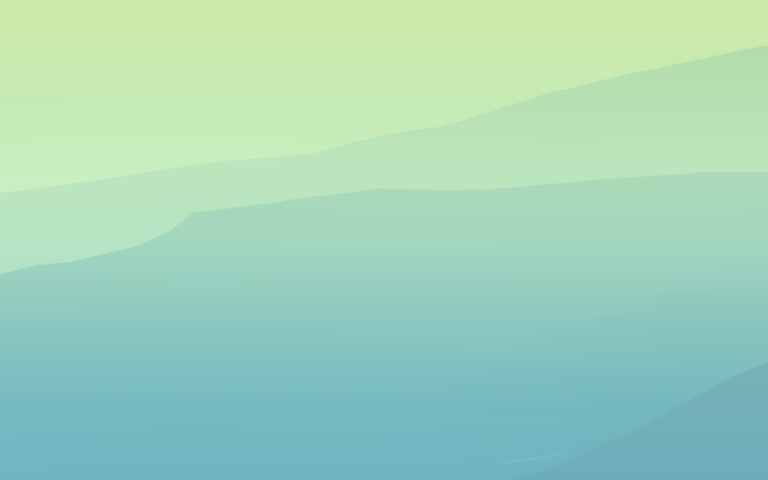
Reproduce this background procedurally as a WebGL 1 fragment shader.

```glsl
precision highp float;

uniform vec2 u_resolution;

const vec3 SKY_TOP = vec3(0.800, 0.920, 0.665);
const vec3 SKY_MIDDLE = vec3(0.776, 0.918, 0.705);
const vec3 SKY_LOW = vec3(0.788, 0.935, 0.760);
const vec3 FAR_TOP = vec3(0.700, 0.865, 0.665);
const vec3 FAR_MIDDLE = vec3(0.738, 0.900, 0.738);
const vec3 FAR_LOW = vec3(0.705, 0.890, 0.770);
const vec3 VALLEY_TOP = vec3(0.675, 0.853, 0.720);
const vec3 VALLEY_HIGH = vec3(0.640, 0.840, 0.748);
const vec3 VALLEY_MIDDLE = vec3(0.555, 0.785, 0.750);
const vec3 VALLEY_LOW = vec3(0.465, 0.732, 0.755);
const vec3 VALLEY_BASE = vec3(0.435, 0.705, 0.760);
const vec3 NEAR_TOP = vec3(0.465, 0.700, 0.710);
const vec3 NEAR_BASE = vec3(0.425, 0.675, 0.735);
const float ROUGHNESS = 0.005;
const float ROUGH_SCALE = 28.0;
const float FAINT_SHADE = 0.010;
const float MIST_STRENGTH = 0.006;
const float STREAK_STRENGTH = 0.025;

float hash(vec2 p) {
  vec3 q = fract(vec3(p.xyx) * 0.1031);
  q += dot(q, q.yzx + 33.33);
  return fract((q.x + q.y) * q.z);
}

float noise(vec2 p) {
  vec2 cell = floor(p);
  vec2 f = fract(p);
  f = f * f * (3.0 - 2.0 * f);
  float low = mix(hash(cell), hash(cell + vec2(1.0, 0.0)), f.x);
  float high = mix(hash(cell + vec2(0.0, 1.0)), hash(cell + 1.0), f.x);
  return mix(low, high, f.y);
}

float ramp(float a, float b, float x) {
  return clamp((x - a) / (b - a), 0.0, 1.0);
}

// Small bumps along a ridge
float rough(float x, float seed) {
  float sum = 0.0;
  float weight = 0.5;
  float scale = ROUGH_SCALE;
  for (int i = 0; i < 3; i++) {
    sum += weight * (noise(vec2(x * scale, seed)) - 0.5);
    weight *= 0.5;
    scale *= 2.1;
  }
  return sum * ROUGHNESS;
}

float farRidge(float x) {
  float h = mix(0.598, 0.625, ramp(0.0, 0.13, x));
  h = mix(h, 0.667, ramp(0.13, 0.30, x));
  h = mix(h, 0.679, ramp(0.30, 0.404, x));
  h = mix(h, 0.721, ramp(0.404, 0.508, x));
  h = mix(h, 0.735, ramp(0.508, 0.573, x));
  h = mix(h, 0.808, ramp(0.573, 0.718, x));
  h = mix(h, 0.857, ramp(0.718, 0.85, x));
  return mix(h, 0.906, ramp(0.85, 1.0, x)) + rough(x, 3.0);
}

float valleyRidge(float x) {
  float h = mix(0.429, 0.448, ramp(0.0, 0.045, x));
  h = mix(h, 0.454, ramp(0.045, 0.092, x));
  h = mix(h, 0.490, ramp(0.092, 0.182, x));
  h = mix(h, 0.519, ramp(0.182, 0.221, x));
  h = mix(h, 0.558, ramp(0.221, 0.252, x));
  h = mix(h, 0.575, ramp(0.252, 0.34, x));
  h = mix(h, 0.607, ramp(0.34, 0.49, x));
  h = mix(h, 0.604, ramp(0.49, 0.638, x));
  h = mix(h, 0.617, ramp(0.638, 0.715, x));
  return mix(h, 0.641, ramp(0.715, 0.91, x)) + rough(x, 11.0);
}

float nearRidge(float x) {
  float h = mix(-0.02, 0.030, ramp(0.62, 0.73, x));
  h = mix(h, 0.120, ramp(0.73, 0.846, x));
  h = mix(h, 0.212, ramp(0.846, 0.95, x));
  return mix(h, 0.246, ramp(0.95, 1.0, x)) + rough(x, 23.0);
}

void main() {
  vec2 uv = gl_FragCoord.xy / u_resolution;
  float soft = 1.0 / u_resolution.y;

  // Sky
  vec3 color = mix(SKY_LOW, SKY_MIDDLE, ramp(0.62, 0.79, uv.y));
  color = mix(color, SKY_TOP, ramp(0.79, 0.96, uv.y));

  // Far slope
  vec3 slope = mix(FAR_LOW, FAR_MIDDLE, ramp(0.45, 0.66, uv.y));
  slope = mix(slope, FAR_TOP, ramp(0.66, 0.90, uv.y));
  color = mix(color, slope, smoothstep(-soft, soft, farRidge(uv.x) - uv.y));

  // Hazy valley with a faint inner ridge
  vec3 valley = mix(VALLEY_BASE, VALLEY_LOW, ramp(0.0, 0.16, uv.y));
  valley = mix(valley, VALLEY_MIDDLE, ramp(0.16, 0.34, uv.y));
  valley = mix(valley, VALLEY_HIGH, ramp(0.34, 0.50, uv.y));
  valley = mix(valley, VALLEY_TOP, ramp(0.50, 0.63, uv.y));
  float faintRidge = mix(0.20, 0.42, smoothstep(0.48, 1.0, uv.x));
  valley -= FAINT_SHADE * smoothstep(-0.02, 0.02, faintRidge - uv.y) * ramp(0.5, 0.9, uv.x);
  color = mix(color, valley, smoothstep(-soft, soft, valleyRidge(uv.x) - uv.y));

  // Thin pale streak beside the near slope
  float streak = 1.0 - smoothstep(0.001, 0.004, abs(uv.y - mix(0.032, 0.060, ramp(0.64, 0.76, uv.x))));
  color += STREAK_STRENGTH * streak * smoothstep(0.64, 0.67, uv.x) * (1.0 - smoothstep(0.70, 0.76, uv.x));

  // Near slope
  vec3 near = mix(NEAR_BASE, NEAR_TOP, ramp(0.0, 0.24, uv.y));
  color = mix(color, near, smoothstep(-soft, soft, nearRidge(uv.x) - uv.y));

  // Horizontal mist
  color += MIST_STRENGTH * (noise(uv * vec2(4.0, 34.0)) - 0.5);
  gl_FragColor = vec4(color, 1.0);
}
```
